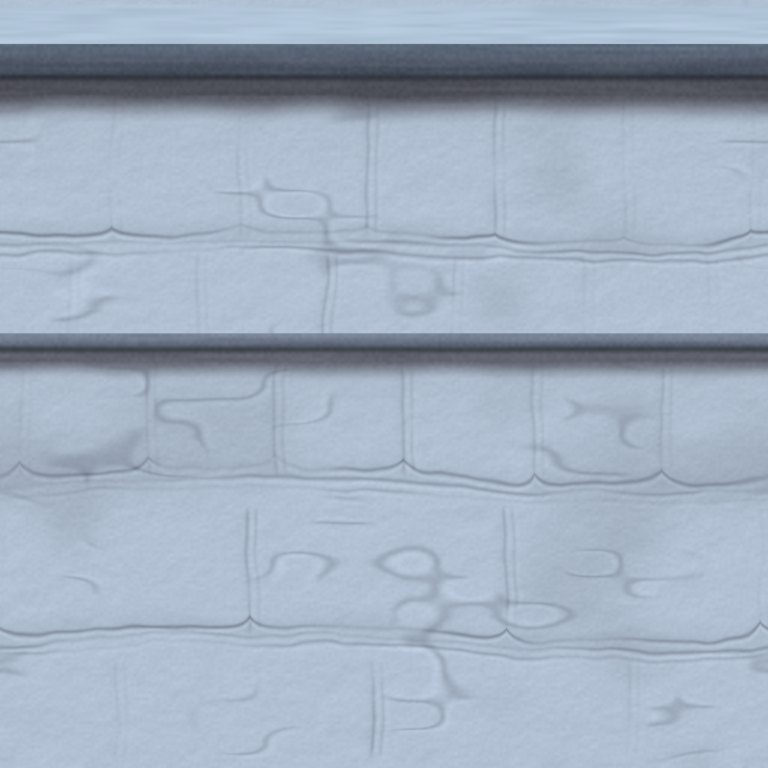
This texture is drawn by a Shadertoy shader. Its source:

```glsl
// Painted brick wall crossed by two overhanging ledges with soft shadows.
// Courses of worn joints are looped over; plaster grain is lit from the
// slope of wrapping noise, so every edge continues on the opposite side.

const float TAU = 6.2831853;
const vec3 PAINT = vec3(0.695, 0.757, 0.827);
const vec3 PAINT_DIM = vec3(0.64, 0.695, 0.762);
const vec3 CREVICE = vec3(0.36, 0.39, 0.45);

// Each course: top, bottom (measured downwards), brick count, joint shift.
const vec4 COURSES[5] = vec4[5](
    vec4(0.11, 0.308, 6.0, 0.87), vec4(0.325, 0.45, 6.0, 0.54),
    vec4(0.46, 0.618, 6.0, 0.16), vec4(0.655, 0.825, 3.0, 0.97),
    vec4(0.855, 0.99, 3.0, 0.45));
// Strength of each course's bed joint and upright joints.
const vec2 WEAR[5] = vec2[5](vec2(1.0, 0.4), vec2(0.0, 0.35),
    vec2(0.8, 0.7), vec2(0.95, 0.8), vec2(0.0, 0.5));

float hash(vec2 c) {
    vec3 q = fract(c.xyx * 0.1031);
    q += dot(q, q.yzx + 33.33);
    return fract((q.x + q.y) * q.z);
}

// Value noise with a whole number of cells, wrapping at the canvas edges.
float noise(vec2 uv, vec2 cells, float seed) {
    vec2 p = uv * cells, i = floor(p), f = fract(p);
    f = f * f * (3.0 - 2.0 * f);
    vec2 a = mod(i, cells) + seed, b = mod(i + 1.0, cells) + seed;
    return mix(mix(hash(a), hash(vec2(b.x, a.y)), f.x),
               mix(hash(vec2(a.x, b.y)), hash(b), f.x), f.y);
}

float plaster(vec2 uv) {
    float h = 0.0, weight = 0.5;
    vec2 cells = vec2(20.0, 28.0);
    for (int i = 0; i < 4; i++) {
        h += weight * noise(uv, cells, float(i) * 17.0);
        cells *= 2.0;
        weight *= 0.62;
    }
    return h;
}

// Dark crease with a paler lip on its positive side.
float crease(float d, float width) {
    float lip = (d - 2.2 * width) / width;
    return exp(-d * d / (width * width)) - 0.3 * exp(-lip * lip);
}

// Upright joints and wrinkled bed joint of one course.
float courseJoints(vec2 uv, float down, vec4 course, vec2 wear, float seed) {
    float wander = 0.012 * (noise(uv, vec2(9.0, 14.0), seed) - 0.5)
                 + 0.005 * (noise(uv, vec2(40.0, 36.0), seed) - 0.5);
    float x = uv.x * course.z - course.w + 0.5;
    float id = mod(floor(x), course.z);
    float dx = (fract(x) - 0.5) / course.z + wander * 0.7;
    float centred = 0.65 + 0.35 * cos(TAU * (uv.x - 0.5));
    float patchy = smoothstep(0.15, 0.65, noise(uv, vec2(14.0, 22.0), seed + 5.0));

    float inside = smoothstep(course.x, course.x + 0.015, down)
                 * (1.0 - smoothstep(course.y - 0.012, course.y + 0.006, down));
    float upright = crease(dx, 0.0026) + 0.55 * crease(dx - 0.012, 0.0024)
                  + 0.3 * exp(-dx * dx / 0.0001);
    float marks = upright * inside * wear.y * centred
                * mix(0.35, 0.8, hash(vec2(id, seed))) * mix(0.3, 1.0, patchy);

    // Brick bottoms curl up at the joints; lower wrinkles run flatter.
    float bed = down - course.y + 0.009 * cos(TAU * (uv.x - 0.3)) + wander;
    float curl = 0.02 * wear.y * exp(-abs(dx) / 0.013);
    for (int k = 0; k < 3; k++) {
        float n = float(k);
        float strand = 0.007 * (noise(uv, vec2(13.0, 6.0), seed + 9.0 * n) - 0.5);
        float worn = smoothstep(0.25, 0.65, noise(uv, vec2(8.0, 5.0), seed + 30.0 + n));
        float d = bed - n * 0.011 + strand + (k == 0 ? curl : 0.0);
        marks += wear.x * crease(d, 0.0026) * mix(0.2, 0.75, worn) * (1.0 - 0.2 * n);
    }
    return marks + wear.x * 0.16 * exp(-bed * bed / 0.0002);
}

vec3 wallColor(vec2 uv, float down) {
    float relief = plaster(uv) - plaster(uv + vec2(-0.0015, 0.003));
    float cloud = noise(uv, vec2(4.0, 5.0), 3.0) * 0.6 + noise(uv, vec2(11.0, 13.0), 8.0) * 0.4;
    vec3 color = mix(PAINT_DIM, PAINT, smoothstep(0.1, 0.5, cloud));
    color += 0.13 * relief + 0.018 * (noise(uv, vec2(256.0), 2.0) - 0.5);

    // Scattered short wrinkles in the paint.
    float ridge = noise(uv, vec2(13.0, 30.0), 41.0) - 0.5;
    float patches = smoothstep(0.58, 0.8, noise(uv, vec2(9.0, 15.0), 52.0));
    float marks = 0.4 * patches * crease(ridge, 0.06);
    for (int i = 0; i < 5; i++)
        marks += courseJoints(uv, down, COURSES[i], WEAR[i], float(i) * 13.0 + 4.0);
    return mix(color, CREVICE, clamp(marks * 0.6, -0.12, 0.75));
}

// Bevelled ledge face, dark lower edge and the shadow it throws on the wall.
vec3 ledge(vec3 wall, vec2 uv, float down, float top, float face, float fade, vec3 tone, vec3 shade) {
    float px = 1.0 / iResolution.y;
    float below = down - top - face;
    float grain = 0.045 * (noise(uv, vec2(10.0, 190.0), 6.0) - 0.5)
                + 0.035 * (noise(uv, vec2(220.0), 7.0) - 0.5);
    float reach = fade * (0.9 + 0.2 * noise(uv, vec2(12.0, 8.0), 11.0));
    float cover = 0.96 * (1.0 - smoothstep(0.25 * reach, reach, below))
                + 0.13 * exp(-max(below, 0.0) / 0.045);
    vec3 shadow = mix(wall, shade + grain, min(cover, 0.97));
    vec3 bevel = tone * (1.12 - 0.3 * smoothstep(0.0, face, down - top)) + grain;
    vec3 color = mix(bevel, shadow, smoothstep(-px, px, below));
    color *= 1.0 - 0.32 * exp(-below * below / 0.00002);
    return mix(wall, color, smoothstep(-px, px, down - top));
}

void mainImage(out vec4 fragColor, in vec2 fragCoord) {
    vec2 uv = fragCoord / iResolution.xy;
    float down = 1.0 - uv.y;
    vec3 wall = wallColor(uv, down);

    // Smooth brushed board along the top, easing in from the wall.
    float streaks = noise(uv, vec2(5.0, 150.0), 21.0) + noise(uv, vec2(18.0, 240.0), 23.0) - 1.0;
    vec3 board = PAINT + vec3(0.0, 0.015, 0.025) + 0.045 * streaks;
    vec3 color = mix(wall, board, smoothstep(0.0, 0.015, down));

    vec3 upper = ledge(wall, uv, down, 0.057, 0.044, 0.062, vec3(0.33, 0.37, 0.43), vec3(0.30, 0.305, 0.34));
    color = mix(color, upper, smoothstep(-1.0, 1.0, (down - 0.057) * iResolution.y));
    color = ledge(color, uv, down, 0.434, 0.021, 0.04, vec3(0.43, 0.47, 0.54), vec3(0.37, 0.38, 0.425));
    fragColor = vec4(clamp(color, 0.0, 1.0), 1.0);
}
```
